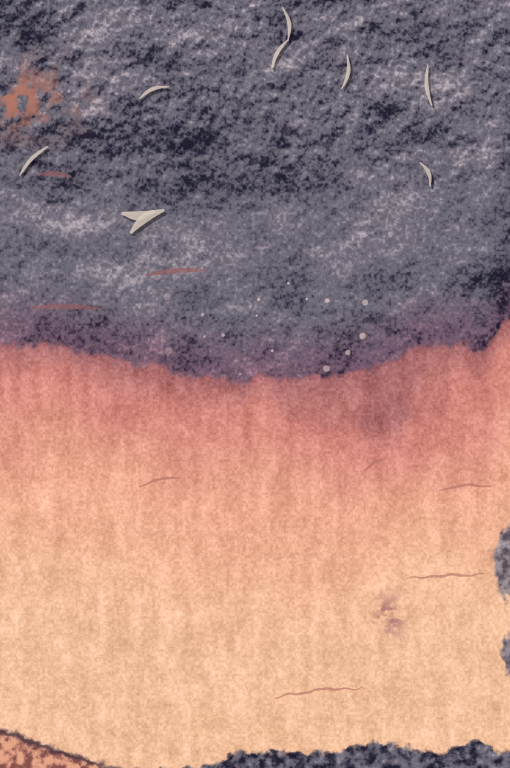
This texture is drawn by a Shadertoy shader. Its source:

```glsl
// Soil profile: dark crumbly humus with roots over a fading red-to-cream sand layer.

const float WIDTH = 66.4; // canvas spans 66.4 x 100 units

// Soft light and dark areas of the humus: centre, radii
const vec4 PATCHES[10] = vec4[10](
  vec4(23, 84, 13, 6), vec4(31, 78, 15, 3), vec4(7, 71.5, 10, 2.6), vec4(16, 66.5, 12, 3),
  vec4(52, 71, 9, 2.6), vec4(46, 57, 9, 4), vec4(62, 87, 6, 4), vec4(12, 93, 5, 5),
  vec4(3, 97, 4, 3), vec4(65.8, 63, 2.2, 9));
const float PATCH_LIGHT[10] = float[10](
  -.13, -.13, .19, .14, .19, -.1, .12, .17, -.24, -.25);

// Line features: start, end
const vec4 ROOTS[9] = vec4[9](
  vec4(36.8, 99, 37.5, 94.8), vec4(37.5, 94.8, 35.4, 91.1), vec4(45.2, 92.8, 44.5, 88.5),
  vec4(55.7, 91.5, 56.2, 86.3), vec4(54.7, 78.8, 56, 75.8), vec4(6.2, 80.9, 2.6, 77.2),
  vec4(18.2, 87.2, 21.9, 88.7), vec4(16, 72.2, 20, 72.4), vec4(17.1, 69.8, 21.2, 72.6));
const vec4 STREAKS[3] = vec4[3](vec4(19, 64.2, 26.7, 64.8), vec4(4, 59.9, 13, 59.8),
  vec4(5, 77.3, 9.2, 77));
const vec4 CRACKS[5] = vec4[5](vec4(18, 36.5, 23.5, 37.8), vec4(57.3, 36.2, 64, 36.7),
  vec4(47.4, 38.6, 50.2, 40.2), vec4(35.8, 9.2, 47, 10.4), vec4(53, 24.6, 63, 25.2));

float hash(vec2 p) {
  vec3 q = fract(p.xyx * vec3(.1031, .103, .0973));
  q += dot(q, q.yzx + 33.33);
  return fract((q.x + q.y) * q.z);
}

float noise(vec2 p) {
  vec2 i = floor(p), f = fract(p);
  f = f * f * (3. - 2. * f);
  return mix(mix(hash(i), hash(i + vec2(1, 0)), f.x),
             mix(hash(i + vec2(0, 1)), hash(i + 1.), f.x), f.y);
}

float fbm(vec2 p) {
  float sum = 0., amp = .52;
  for (int i = 0; i < 5; i++) {
    sum += amp * noise(p);
    p = mat2(1.6, 1.2, -1.2, 1.6) * p + 7.3;
    amp *= .5;
  }
  return sum;
}

float glow(vec2 p, vec2 centre, vec2 radius) {
  vec2 d = (p - centre) / radius;
  return exp(-dot(d, d));
}

// Coverage of a bent, tapering strand
float strand(vec2 p, vec4 ends, float bend, float width, float aa) {
  vec2 dir = ends.zw - ends.xy, d = p - ends.xy;
  float t = clamp(dot(d, dir) / dot(dir, dir), 0., 1.), arch = sin(t * 3.14);
  d -= dir * t + bend * arch * normalize(vec2(-dir.y, dir.x));
  return 1. - smoothstep(-aa, aa, length(d) - width * mix(.35, 1., arch));
}

// Coverage of small scattered specks, one per grid cell
float specks(vec2 p, float cell, float density, float aa) {
  vec2 id = floor(p / cell), jitter = .3 + .4 * vec2(hash(id + 3.1), hash(id + 8.7));
  float d = length(fract(p / cell) - jitter) * cell;
  float radius = cell * mix(.06, .22, hash(id + 5.3));
  return step(hash(id), density) * (1. - smoothstep(-aa, aa, d - radius));
}

float layerEdge(float x) {
  return 55.2 - 4.4 * smoothstep(0., 34., x) + 4. * smoothstep(42., 58., x)
    + 3. * smoothstep(62., WIDTH, x) + 2.2 * (fbm(vec2(x * .35, 4)) - .5);
}

vec3 humusColor(float light) {
  vec3 c = mix(vec3(.13, .12, .19), vec3(.43, .41, .46), smoothstep(0., .5, light));
  return mix(c, vec3(.74, .69, .72), smoothstep(.45, 1., light));
}

vec3 humus(vec2 p, float edge, float aa) {
  float rough = mix(.45, 1., smoothstep(68., 88., p.y));
  float relief = fbm(p * .32) - fbm(p * .32 + vec2(-.08, .18));
  float crumbs = fbm(p * 1.1) - fbm(p * 1.1 + vec2(-.16, .36));
  float light = rough * (1.5 * relief + .65 * crumbs) + .5 * fbm(p * vec2(.16, .28))
    + .28 * noise(p * 2.7) + .18 * noise(p * 4.9) - .04;
  for (int i = 0; i < 10; i++)
    light += PATCH_LIGHT[i] * glow(p, PATCHES[i].xy, PATCHES[i].zw);
  vec3 c = humusColor(light);
  c *= mix(vec3(1.05, .86, .92), vec3(1), smoothstep(0., 9., p.y - edge));
  float rust = glow(p, vec2(2, 87), vec2(7, 4));
  c = mix(c, vec3(.7, .46, .4), rust * smoothstep(.4, .65, fbm(p * .7)));
  for (int i = 0; i < 3; i++)
    c = mix(c, vec3(.58, .37, .38), .65 * strand(p, STREAKS[i], .25, .35, aa));
  float pebbles = specks(p, 2.3, .13, aa) * glow(p, vec2(38, 58), vec2(16, 9));
  c = mix(c, vec3(.87, .76, .75), pebbles);
  for (int i = 0; i < 9; i++) {
    float width = i < 7 ? .26 : .6, bend = i % 2 == 0 ? .5 : -.4;
    c *= 1. - .4 * strand(p + vec2(-.3, .4), ROOTS[i], bend, width, aa);
    c = mix(c, vec3(.84, .78, .73), .85 * strand(p, ROOTS[i], bend, width, aa));
  }
  return c;
}

vec3 sand(vec2 p, float edge, float aa) {
  float depth = edge - p.y - 5. * glow(p, vec2(53, 43), vec2(12, 7));
  depth += 9. * (fbm(p * .13) - .5) * smoothstep(0., 6., edge - p.y);
  vec3 c = mix(vec3(.64, .4, .41), vec3(.83, .53, .49), smoothstep(-1., 5., depth));
  c = mix(c, vec3(.93, .67, .56), smoothstep(3., 19., depth));
  c = mix(c, vec3(.95, .75, .61), smoothstep(16., 36., depth));
  c += .12 * fbm(p * vec2(.9, .2)) + .1 * fbm(p * .5) + .09 * noise(p * 2.8)
    + .07 * noise(p * 5.1) - .19;
  for (int i = 0; i < 5; i++) {
    float crack = strand(p + .5 * noise(p * .8) - .25, CRACKS[i], .3, .18, aa);
    c = mix(c, vec3(.67, .43, .38), .6 * crack);
  }
  float stain = glow(p, vec2(50.5, 19.5), vec2(1.8, 2.5));
  return mix(c, vec3(.62, .42, .43), stain * smoothstep(.4, .7, fbm(p * .9)));
}

void mainImage(out vec4 fragColor, in vec2 fragCoord) {
  vec2 p = fragCoord / iResolution.xy * vec2(WIDTH, 100);
  float aa = 75. / iResolution.y, ragged = fbm(p * .9) - .5, edge = layerEdge(p.x);
  vec3 c = mix(sand(p, edge, aa), humus(p, edge, aa),
    smoothstep(-.6, .6, p.y - edge + 1.8 * ragged));
  // Rubble along the foot and right side
  vec3 rubble = humusColor(1.3 * fbm(p * 1.2) - .35);
  float foot = 2.5 * smoothstep(22., 34., p.x) - .5 + 1.5 * glow(p, vec2(49, 2), vec2(4, 5))
    + 2. * glow(p, vec2(62, 2), vec2(2, 5));
  c = mix(c, rubble, smoothstep(-.4, .4, foot - p.y + 2. * ragged));
  float side = glow(p, vec2(67, 27), vec2(3, 5)) + .8 * glow(p, vec2(67, 14.5), vec2(2, 4));
  c = mix(c, rubble + .12, .85 * smoothstep(.35, .55, side + .5 * ragged));
  // Broken ledge in the lower left corner
  float ledge = 4.8 - .34 * p.x - p.y + 1.6 * ragged;
  vec3 clods = mix(vec3(.52, .32, .3), vec3(.9, .65, .53), smoothstep(.3, .65, fbm(p * 1.1)));
  c = mix(c, clods, smoothstep(-.3, .3, ledge));
  float rim = exp(-ledge * ledge * 6.) * (1. - smoothstep(10., 22., p.x));
  c = mix(c, vec3(.25, .19, .24), .8 * rim);
  fragColor = vec4(clamp(c, 0., 1.), 1);
}
```
